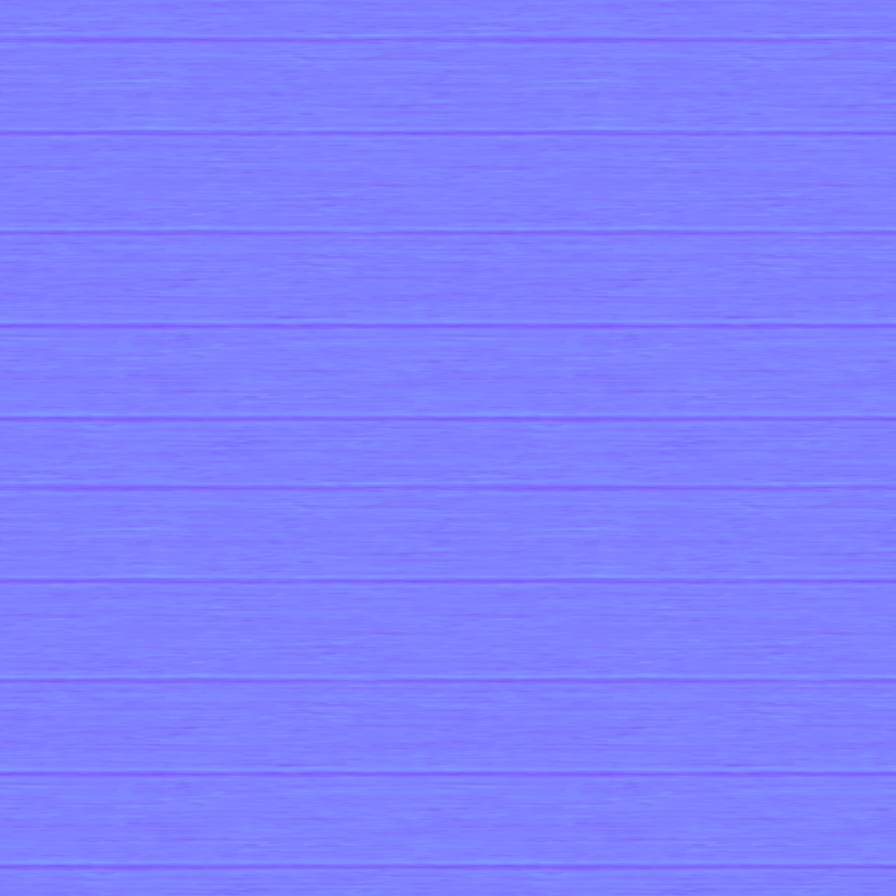
This texture map is drawn by a WebGL 2 fragment shader. Its source:

```glsl
#version 300 es
precision highp float;

uniform vec2 u_resolution;
out vec4 fragColor;

const float TAU = 6.2831853;
const float REPEATS = 2.0;            // tiles across and down
const int PLANKS = 5;                 // planks in one tile
const float GROOVES[PLANKS] = float[](0.065, 0.272, 0.4805, 0.703, 0.911);

// Groove profile, in tile units and slope
const float CUT_WIDTH = 0.0056;
const float CUT_SLOPE = -0.215;
const float UPPER_LIP_OFFSET = 0.0102;
const float UPPER_LIP_WIDTH = 0.0046;
const float UPPER_LIP_SLOPE = 0.135;
const float LOWER_LIP_OFFSET = -0.0110;
const float LOWER_LIP_WIDTH = 0.0040;
const float LOWER_LIP_SLOPE = 0.05;
const float CUT_VARIATION = 0.10;

// Wood grain
const vec2 LONG_CELLS = vec2(3.0, 120.0);
const vec2 FIBRE_CELLS = vec2(10.0, 160.0);
const vec2 FLECK_CELLS = vec2(48.0, 176.0);
const float LONG_SLOPE = 0.054;
const float FIBRE_SLOPE = 0.062;
const float FLECK_SLOPE = 0.064;
const float SIDE_SLOPE = 0.016;
const float GRAIN_BEND = 0.0006;
const float BASE_SLOPE = 0.010;

// Three random values from 0 to 1 for an integer cell
vec3 hash3(vec2 cell, uint seed) {
    uvec3 v = uvec3(uvec2(cell), seed) * 1664525u + 1013904223u;
    v.x += v.y * v.z; v.y += v.z * v.x; v.z += v.x * v.y;
    v ^= v >> 16u;
    v.x += v.y * v.z; v.y += v.z * v.x; v.z += v.x * v.y;
    return vec3(v >> 8u) / 16777216.0;
}

// Wrapping cellular noise: one raised or sunken streak per cell, few of them strong
float streaks(vec2 uv, vec2 cells, uint seed) {
    vec2 p = uv * cells;
    vec2 home = floor(p);
    float total = 0.0;
    for (int j = -1; j <= 1; j++) {
        for (int i = -1; i <= 1; i++) {
            vec2 cell = home + vec2(i, j);
            vec3 rnd = hash3(mod(cell, cells), seed);
            vec2 d = p - cell - rnd.xy;
            float along = 1.0 - smoothstep(0.4, 1.0, abs(d.x));
            float height = 2.0 * rnd.z - 1.0;
            total += height * abs(height) * along * exp(-7.0 * d.y * d.y);
        }
    }
    return total;
}

float bell(float d, float width) {
    float t = d / width;
    return exp(-t * t);
}

// Vertical slope of all grooves, varying in depth along their length
float grooveSlope(vec2 uv) {
    float slope = 0.0;
    for (int i = 0; i < PLANKS; i++) {
        vec3 rnd = hash3(vec2(i, 0), 7u);
        float d = uv.y - GROOVES[i];
        d -= round(d);
        float wave = sin(TAU * (uv.x + rnd.x)) + 0.5 * sin(TAU * (3.0 * uv.x + rnd.y));
        float depth = 0.9 + 0.2 * rnd.z + CUT_VARIATION * wave;
        slope += depth * CUT_SLOPE * bell(d, CUT_WIDTH);
        slope += UPPER_LIP_SLOPE * bell(d - UPPER_LIP_OFFSET, UPPER_LIP_WIDTH);
        slope += LOWER_LIP_SLOPE * bell(d - LOWER_LIP_OFFSET, LOWER_LIP_WIDTH);
    }
    return slope;
}

// Number of the plank, the one across the tile edge counted once
float plankIndex(float y) {
    float index = 0.0;
    for (int i = 0; i < PLANKS; i++) index += step(GROOVES[i], y);
    return mod(index, float(PLANKS));
}

// Sideways and vertical slope of the grain
vec2 grainSlope(vec2 uv) {
    vec3 rnd = hash3(vec2(plankIndex(uv.y), 1.0), 19u);
    vec2 p = vec2(uv.x + rnd.x, uv.y);
    p.y += GRAIN_BEND * (sin(TAU * (2.0 * p.x + rnd.y)) + 0.5 * sin(TAU * 5.0 * p.x));

    // Rough patches where the fibres stand out
    float patches = sin(TAU * (p.x + 3.0 * p.y)) * sin(TAU * (2.0 * p.x - 5.0 * p.y + rnd.z));
    float rough = 1.0 + 0.4 * patches;

    float fleck = streaks(p, FLECK_CELLS, 3u);
    float slope = LONG_SLOPE * streaks(p, LONG_CELLS, 1u);
    slope += rough * FIBRE_SLOPE * streaks(p, FIBRE_CELLS, 2u);
    slope += rough * FLECK_SLOPE * fleck;
    return vec2(SIDE_SLOPE * fleck * rough, slope + BASE_SLOPE);
}

void main() {
    vec2 uv = fract(gl_FragCoord.xy / u_resolution * REPEATS);
    vec2 tilt = grainSlope(uv) + vec2(0.0, grooveSlope(uv));

    // Pack the unit normal into colour
    vec3 normal = vec3(tilt, sqrt(max(0.0, 1.0 - dot(tilt, tilt))));
    fragColor = vec4(normal * 0.5 + 0.5, 1.0);
}
```
